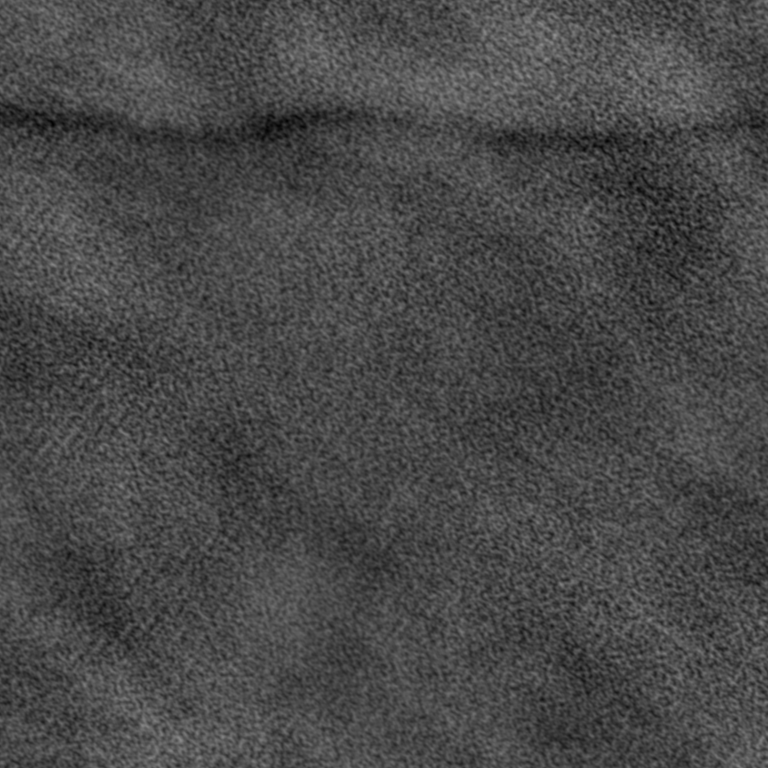
A WebGL 1 fragment shader for this texture:

```glsl
precision highp float;
// Dark grey stone-like surface: fine grain, soft slanted clouds and one wavy crease.
uniform vec2 u_resolution;

#define BASE_GREY 0.297
#define GRAIN_SCALE 140.0
#define GRAIN_CONTRAST 0.205
#define MOTTLE_SCALE 38.0
#define MOTTLE_CONTRAST 0.045
#define CLOUD_SCALE 4.6
#define CLOUD_CONTRAST 0.135
#define CREASE_HEIGHT 0.838
#define CREASE_WIDTH 0.017
#define CREASE_DEPTH 0.095

// Random unit gradient for a lattice point
vec2 gradientAt(vec2 cell) {
  float angle = 6.28319 * fract(sin(dot(cell, vec2(127.1, 311.7))) * 43758.55);
  return vec2(cos(angle), sin(angle));
}

float gradientNoise(vec2 p) {
  vec2 cell = floor(p);
  vec2 f = p - cell;
  vec2 blend = f * f * f * (f * (f * 6.0 - 15.0) + 10.0);
  vec2 e = vec2(1.0, 0.0);
  float low = mix(dot(gradientAt(cell), f),
                  dot(gradientAt(cell + e.xy), f - e.xy), blend.x);
  float high = mix(dot(gradientAt(cell + e.yx), f - e.yx),
                   dot(gradientAt(cell + e.xx), f - e.xx), blend.x);
  return mix(low, high, blend.y);
}

float fbm(vec2 p) {
  float sum = 0.0;
  float weight = 1.0;
  for (int octave = 0; octave < 4; octave++) {
    sum += weight * gradientNoise(p);
    p = mat2(1.6, 1.2, -1.2, 1.6) * p + 17.3;
    weight *= 0.6;
  }
  return sum;
}

// Slanted axes: x runs down to the right, y across it
vec2 slant(vec2 p) {
  return vec2(0.8 * p.x - 0.6 * p.y, 0.6 * p.x + 0.8 * p.y);
}

// Two layers at different angles, stronger in some patches than in others
float grain(vec2 p) {
  vec2 q = slant(p) * vec2(0.85, 1.12) * GRAIN_SCALE;
  float coarse = gradientNoise(q + 61.7);
  float fine = gradientNoise(slant(q) * 1.45 + 211.4);
  float patchiness = 1.0 + 0.5 * gradientNoise(p * 3.0 + 40.2) + 0.2 * (p.x - 0.5);
  return (0.85 * coarse + 0.6 * fine) * patchiness;
}

float mottle(vec2 p) {
  vec2 q = slant(p) * vec2(0.8, 1.2) * MOTTLE_SCALE;
  return gradientNoise(q + 5.1) + 0.9 * gradientNoise(slant(q) * 1.9 + 90.6);
}

float clouds(vec2 p) {
  vec2 q = slant(p) * vec2(0.75, 1.25) * CLOUD_SCALE;
  return fbm(q + 8.6);
}

// Dark wavering line with a softer shadow below and a pale rim above
float crease(vec2 p) {
  float path = CREASE_HEIGHT + 0.018 * cos(13.0 * p.x) - 0.012 * p.x
             + 0.018 * fbm(vec2(p.x * 6.0, 3.7));
  float d = (p.y - path) / CREASE_WIDTH;
  float strength = 0.85 + 0.7 * gradientNoise(vec2(p.x * 7.0 + 2.3, 9.4));
  float line = exp(-d * d) * strength;
  float shadow = exp(-0.12 * (d + 2.2) * (d + 2.2));
  float rim = exp(-0.15 * (d - 3.5) * (d - 3.5));
  return line + 0.25 * shadow - 0.3 * rim;
}

void main() {
  vec2 p = gl_FragCoord.xy / min(u_resolution.x, u_resolution.y);
  vec2 fromMiddle = slant(p - vec2(0.55, 0.47)) * vec2(2.0, 3.2);
  float hollow = exp(-dot(fromMiddle, fromMiddle));

  float grey = BASE_GREY - 0.025 * hollow;
  grey += CLOUD_CONTRAST * clouds(p) * (1.0 - 0.5 * hollow);
  grey += MOTTLE_CONTRAST * mottle(p);
  grey += GRAIN_CONTRAST * grain(p);
  grey -= CREASE_DEPTH * crease(p);
  gl_FragColor = vec4(vec3(clamp(grey, 0.0, 1.0)), 1.0);
}
```
